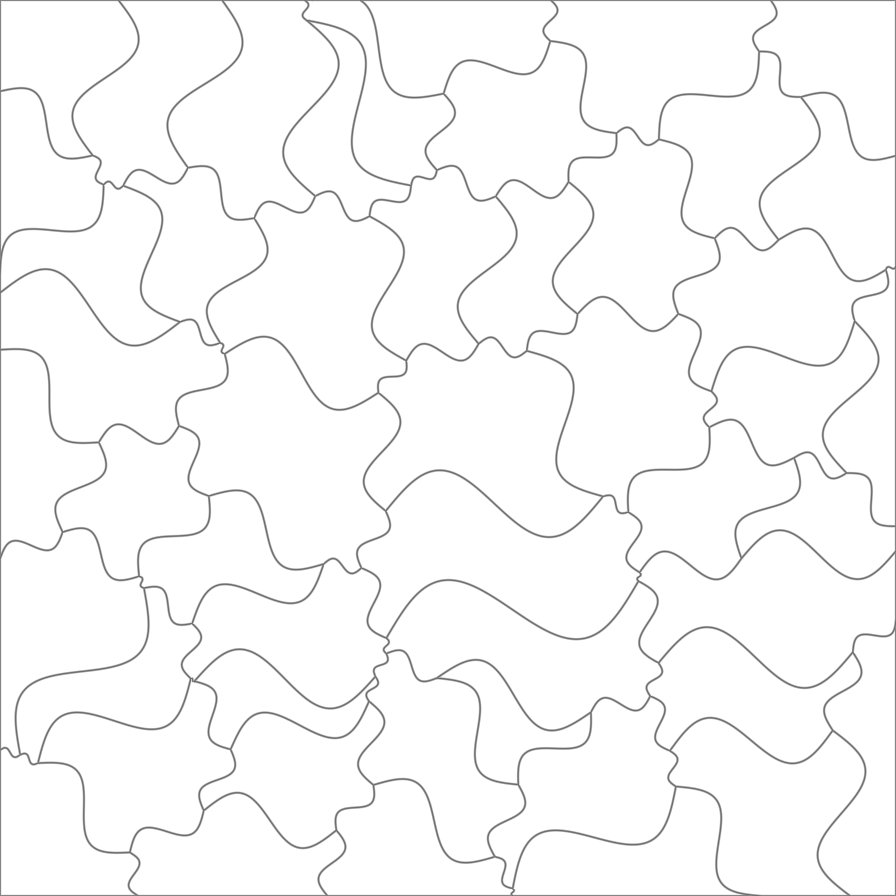
This pattern is drawn by a three.js fragment shader. Its source:

```glsl
// Thin dark outlines of interlocking wavy cells on white, inside a hairline frame.
// Scattered sites give a Voronoi diagram; each straight cell wall is clipped to its
// two end points and redrawn as one full S-shaped wave that scales with its length.

#define GRID 7            // sites per side
#define SITES (GRID * GRID)
#define JITTER 1.3        // scatter of the sites, in grid steps
#define SEED vec2(17.0, 43.0)
#define WAVE 0.17         // wave height relative to the wall length
#define REACH 0.16        // how much farther than the nearest a site may be
#define LINE_EDGE 0.0021  // distance at which a line has faded out
#define LINE_INK 0.58     // darkness at the middle of a line

const float TAU = 6.2831853;
const vec3 PAPER = vec3(1.0);
const vec3 INK = vec3(0.0);

varying vec2 vUv;

vec2 hash2(vec2 p) {
  vec3 q = fract(p.xyx * vec3(0.1031, 0.1030, 0.0973));
  q += dot(q, q.yzx + 33.33);
  return fract((q.xx + q.yz) * q.zy);
}

vec2 sitePosition(vec2 cell) {
  return (cell + 0.5 + JITTER * (hash2(cell + SEED) - 0.5)) / float(GRID);
}

// Distance to a single sine wave running from start along dir.
float waveDistance(vec2 p, vec2 start, vec2 dir, float len) {
  vec2 rel = p - start;
  float along = dot(rel, dir);
  float across = dot(rel, vec2(-dir.y, dir.x));
  float inside = clamp(along, 0.0, len);
  float phase = TAU * inside / len;
  float slope = WAVE * TAU * cos(phase);
  float offset = across - WAVE * len * sin(phase);
  float nearWave = abs(offset) / sqrt(1.0 + slope * slope);
  return along == inside ? nearWave : length(vec2(along - inside, across));
}

void main() {
  vec2 p = vUv;

  // Scatter the sites and find the distance to the nearest one.
  vec2 site[SITES];
  float nearest = 10.0;
  for (int y = 0; y < GRID; y++) {
    for (int x = 0; x < GRID; x++) {
      vec2 s = sitePosition(vec2(float(x), float(y)));
      site[y * GRID + x] = s;
      nearest = min(nearest, distance(p, s));
    }
  }
  float limit = nearest + REACH;

  // Start with the frame, then take the closest wall of any nearby pair of sites.
  vec2 toFrame = min(p, 1.0 - p);
  float d = min(toFrame.x, toFrame.y);

  for (int i = 0; i < SITES; i++) {
    vec2 a = site[i];
    if (distance(p, a) > limit) continue;
    for (int j = 0; j < SITES; j++) {
      if (j >= i) break;
      vec2 b = site[j];
      if (distance(p, b) > limit) continue;

      // Bisector of the pair, clipped to the canvas.
      vec2 mid = 0.5 * (a + b);
      vec2 dir = normalize(vec2(a.y - b.y, b.x - a.x));
      vec2 t0 = -mid / dir;
      vec2 t1 = (1.0 - mid) / dir;
      vec2 tNear = min(t0, t1);
      vec2 tFar = max(t0, t1);
      float lo = max(tNear.x, tNear.y);
      float hi = min(tFar.x, tFar.y);

      // Clip by every other site to leave only the shared wall.
      for (int k = 0; k < SITES; k++) {
        if (k == i || k == j) continue;
        vec2 c = site[k];
        float rate = dot(dir, c - a);
        float t = 0.5 * dot(c - b, c - a) / rate;
        if (rate > 0.0) hi = min(hi, t);
        else lo = max(lo, t);
        if (lo >= hi) break;
      }
      if (lo < hi) d = min(d, waveDistance(p, mid + lo * dir, dir, hi - lo));
    }
  }

  float line = LINE_INK * (1.0 - smoothstep(0.0, LINE_EDGE, d));
  gl_FragColor = vec4(mix(PAPER, INK, line), 1.0);
}
```
